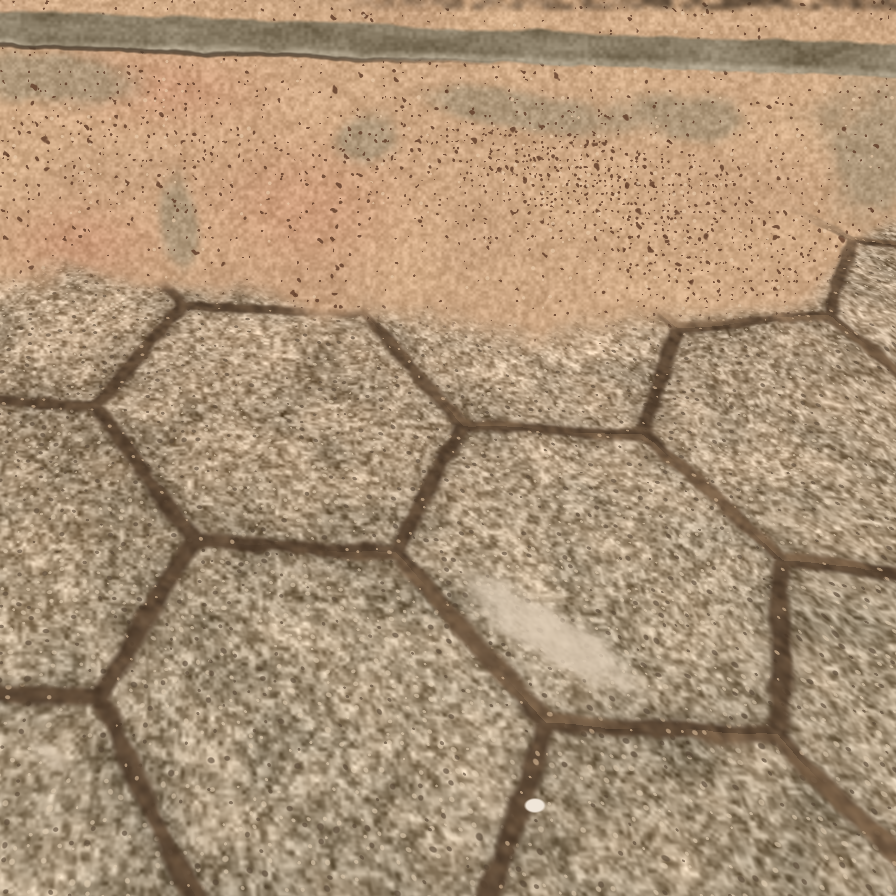
Write a Shadertoy shader that draws this texture.

```glsl
// Weathered hexagonal pavers in perspective, partly buried by orange sand below a curb.

float hash(vec2 p) {
  vec3 q = fract(p.xyx * .1031);
  q += dot(q, q.yzx + 33.33);
  return fract((q.x + q.y) * q.z);
}

float noise(vec2 p) {
  vec2 i = floor(p), f = fract(p);
  f *= f * (3. - 2. * f);
  return mix(mix(hash(i), hash(i + vec2(1, 0)), f.x),
             mix(hash(i + vec2(0, 1)), hash(i + vec2(1, 1)), f.x), f.y);
}

float fbm(vec2 p) {
  float sum = 0., amp = .533;
  for (int i = 0; i < 4; i++) {
    sum += amp * noise(p);
    p = mat2(1.6, 1.2, -1.2, 1.6) * p + 7.3;
    amp *= .5;
  }
  return sum;
}

// One round grain per grid cell, present with the given probability
float specks(vec2 p, float density) {
  vec2 c = floor(p), centre = .3 + .4 * vec2(hash(c), hash(c + 17.3));
  float r = .12 + .18 * hash(c + 41.7);
  float grain = 1. - smoothstep(r * .5, r, length(fract(p) - centre));
  return grain * step(1. - density, hash(c + 73.1));
}

// Soft rotated ellipse: centre in xy, radii in zw
float blob(vec2 p, vec4 e, float angle) {
  float c = cos(angle), s = sin(angle);
  vec2 q = mat2(c, -s, s, c) * (p - e.xy) / e.zw;
  return exp(-dot(q, q));
}

// Local slippage of the paving: centre in xy, amount in zw
vec2 slip(vec2 p, vec4 s) {
  return s.zw * blob(p, vec4(s.xy, .11, .11), 0.);
}

// Canvas (y down) to the ground plane, where pavers are regular hexagons of radius 2
vec2 groundPlane(vec2 p) {
  vec2 d = p - vec2(.3112, .4642);
  vec2 depth = .035 * p + vec2(-.0055, .0273);
  float det = .1016 * depth.y - .0052 * depth.x;
  vec2 g = vec2(d.x * depth.y - d.y * depth.x, .1016 * d.y - .0052 * d.x) / det;
  return g / vec2(1, sqrt(3.));
}

// Offset from the nearest paver centre
vec2 hexLocal(vec2 g) {
  vec2 period = vec2(6, 2. * sqrt(3.));
  vec2 a = mod(g + .5 * period, period) - .5 * period;
  vec2 b = mod(g, period) - .5 * period;
  return dot(a, a) < dot(b, b) ? a : b;
}

float hexEdge(vec2 l) {
  l = abs(l);
  return sqrt(3.) - max(l.y, .866 * l.x + .5 * l.y);
}

vec3 paverColor(vec2 p, vec2 g, vec2 cell) {
  vec3 col = mix(vec3(.71, .62, .515), vec3(.66, .59, .49), smoothstep(.35, .75, p.y));
  col += .04 * (hash(cell + 5.) - .5);
  col -= .07 * blob(p, vec4(.31, .48, .2, .15), 0.) + .05 * blob(p, vec4(.03, .6, .17, .17), 0.);
  col += vec3(.26, .22, .19) * (fbm(g * 2.2) - .5);
  col += .34 * noise(g * 15.) + .24 * noise(g * 29.) - .29;
  col = mix(col, vec3(.88, .8, .69), .65 * specks(g * 9., .35));
  col = mix(col, vec3(.36, .29, .22), .65 * specks(g * 8. + 31., .22));
  // Pale mineral stains
  float stain = blob(p, vec4(.615, .71, .115, .032), .58)
    + .6 * blob(p, vec4(.06, .845, .04, .016), .65)
    + .4 * blob(p, vec4(.35, .635, .1, .012), .05);
  stain *= .5 + fbm(g * 6.);
  return mix(col, vec3(.86, .79, .7), .85 * smoothstep(.2, .75, stain));
}

vec3 jointColor(vec2 g, float sandy) {
  vec3 col = mix(vec3(.27, .2, .14), vec3(.53, .42, .31), .55 * noise(g * 13.) + sandy);
  return mix(col, vec3(.78, .66, .53), .8 * specks(g * 9. + 12., .2 + .3 * sandy));
}

vec3 sandColor(vec2 p) {
  vec3 col = mix(vec3(.76, .61, .48), vec3(.85, .7, .55), fbm(p * vec2(11, 15)));
  float red = blob(p, vec4(.19, .1, .1, .04), 0.) + blob(p, vec4(.09, .27, .08, .04), 0.)
    + blob(p, vec4(.34, .23, .1, .07), 0.);
  col = mix(col, vec3(.79, .56, .44), .5 * red);
  // Stone showing through thin sand
  float bare = blob(p, vec4(.06, .09, .1, .035), .1) + blob(p, vec4(.2, .25, .025, .06), -.1)
    + blob(p, vec4(.56, .12, .09, .025), .2) + blob(p, vec4(.76, .13, .1, .03), .05)
    + blob(p, vec4(.41, .155, .04, .035), 0.) + blob(p, vec4(.98, .17, .07, .1), 0.);
  bare *= .5 + fbm(p * 25.);
  col = mix(col, vec3(.66, .58, .47), .85 * smoothstep(.25, .8, bare));
  return col + .12 * noise(p * 190.) + .09 * noise(p * 340.) - .105;
}

vec3 addDebris(vec3 col, vec2 p) {
  float density = .07 + .5 * blob(p, vec4(.6, .18, .14, .05), .1)
    + .4 * blob(p, vec4(.76, .25, .15, .07), .25) + .2 * blob(p, vec4(.15, .17, .2, .07), 0.);
  for (float k = 0.; k < 3.; k++) {
    vec2 q = p * (65. + 38. * k) + .35 * noise(p * 200.) + 19. * k;
    col = mix(col, vec3(.39, .25, .17), .85 * specks(q, density * (.5 + .25 * k)));
  }
  return mix(col, vec3(.91, .79, .66), .7 * specks(p * 95. + 7., .5 * density));
}

vec3 addCurb(vec3 col, vec2 p) {
  float rough = .008 * (fbm(p * 30.) - .5);
  float top = p.y - .012 - .038 * p.x + rough, base = p.y - .052 - .034 * p.x + rough;
  vec3 stone = vec3(.39, .34, .25) + .24 * fbm(p * vec2(20, 60)) + .1 * (noise(p * 240.) - .5);
  stone += .13 * smoothstep(-.012, -.003, base);
  col = mix(col, stone, smoothstep(-.003, .003, top) * smoothstep(-.002, .002, -base));
  float gap = smoothstep(-.004, -.001, -abs(base)) * (1. - smoothstep(.3, .65, p.x));
  float litter = smoothstep(-.016, -.004, -p.y) * smoothstep(.3, .6, p.x) * noise(p * 90.);
  return mix(col, vec3(.29, .23, .17), max(.75 * gap, litter));
}

void mainImage(out vec4 fragColor, in vec2 fragCoord) {
  vec2 p = fragCoord / iResolution.xy;
  p.y = 1. - p.y;
  vec2 q = p + slip(p, vec4(.875, .625, .022, .015)) + slip(p, vec4(.406, .352, -.018, 0))
    + slip(p, vec4(.927, .352, .013, .027)) + slip(p, vec4(.111, .777, -.016, .004));
  q += .008 * (vec2(fbm(p * 22.), fbm(p * 22. + 50.)) - .5);
  vec2 g = groundPlane(q), local = hexLocal(g);
  float edge = hexEdge(local);
  // Pavers and joints
  vec3 col = paverColor(p, g, floor(g - local + .5)) * (1. - .22 * exp(-edge * 7.));
  float sandy = smoothstep(.2, .8, -local.x * local.y) * smoothstep(.35, .8, p.x + .3 * p.y);
  float width = .045 + .07 * noise(g * 5.) + .03 * sandy;
  float joint = 1. - smoothstep(width * .5, width + .035, edge);
  col = mix(col, jointColor(g, .4 * sandy), .9 * joint);
  // Sand drift with an open crack at its right end
  float shore = .28 + .05 * smoothstep(0., .6, p.x) - .11 * smoothstep(.86, 1., p.x) + .07 * fbm(p * 14.);
  float sand = smoothstep(-.02, .025, shore - p.y);
  float crack = joint * blob(p, vec4(.935, .31, .05, .07), 0.);
  col = mix(col, addDebris(sandColor(p), p), sand * (1. - .85 * crack));
  col = addCurb(col, p);
  // Loose white chip
  float chip = length((p - vec2(.597, .899)) / vec2(.013, .009));
  col = mix(col, vec3(.94, .9, .85), 1. - smoothstep(.7, 1., chip));
  fragColor = vec4(clamp(col, 0., 1.), 1);
}
```
